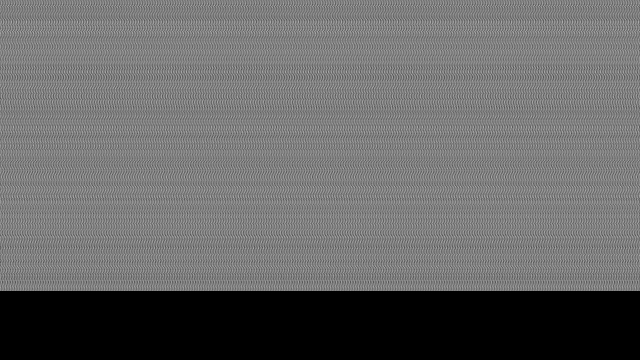
A WebGL 1 fragment shader for this pattern:

```glsl
precision highp float;
uniform vec2 u_resolution;

const float FLOOR_HEIGHT = 0.192;
const float STRIPE_COUNT = 252.0;
const float WAVE_COUNT = 58.0;
const float SCAN_COUNT = 288.0;
const vec3 MID_GREY = vec3(0.5);
const float STRIPE_CONTRAST = 0.2;
const float SCAN_TONE = 0.045;

float hash(float n) {
    n = fract(n * 0.1031);
    n *= n + 33.33;
    return fract(n * (n + n));
}

float hash2(vec2 p) {
    vec3 q = fract(p.xyx * 0.1031);
    q += dot(q, q.yzx + 33.33);
    return fract((q.x + q.y) * q.z);
}

// Running integral of a half-on, half-off pulse
float pulseIntegral(float x) {
    return 0.5 * floor(x) + min(fract(x), 0.5);
}

// Pulse averaged over one pixel footprint
float smoothPulse(float x, float width) {
    return (pulseIntegral(x + 0.5 * width) - pulseIntegral(x - 0.5 * width)) / width;
}

// Each row bows left or right from its own starting offset
float rowShift(float row) {
    float id = floor(row);
    float t = 2.0 * fract(row) - 1.0;
    float side = hash(id + 19.0) < 0.5 ? -1.0 : 1.0;
    return 0.45 * side * (1.0 - t * t) + 0.5 * hash(id + 71.0);
}

// Stripe strength, uneven between scan lines and between short dashes
float dashContrast(vec2 cell, float strength) {
    float line = mix(0.45, 1.15, hash(cell.y + 43.0));
    float dash = mix(0.6, 1.4, hash2(cell));
    return strength * line * dash;
}

void main() {
    vec2 uv = gl_FragCoord.xy / u_resolution;
    float scan = floor(uv.y * SCAN_COUNT);

    // Bowed stripes broken into short dashes
    float across = uv.x * STRIPE_COUNT + rowShift(uv.y * WAVE_COUNT);
    float stripe = smoothPulse(across, STRIPE_COUNT / u_resolution.x) - 0.5;
    vec2 cell = vec2(floor(across), scan);
    vec3 color = MID_GREY + stripe * dashContrast(cell, STRIPE_CONTRAST);

    // Slight tone change from one scan line to the next
    color += SCAN_TONE * (hash(scan + 7.0) - 0.5);

    // Plain black strip along the bottom
    float edge = 0.5 / u_resolution.y;
    color *= smoothstep(FLOOR_HEIGHT - edge, FLOOR_HEIGHT + edge, uv.y);

    gl_FragColor = vec4(color, 1.0);
}
```
